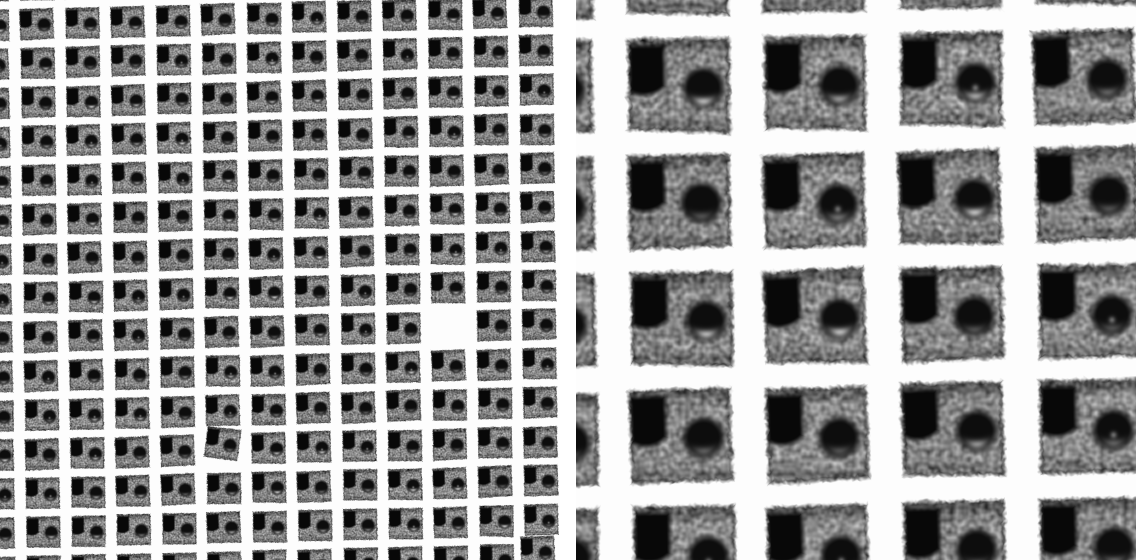
Left: the whole. Right: its middle third, enlarged.
Give the GLSL for this pattern, as a Shadertoy shader.

```glsl
// A slightly skewed lattice of ragged grey chips on white, each with a black
// corner blob and a dark round pit holding a bright crescent. Chips are distance
// fields, jittered per cell; one is missing, two have slipped. Grain is gradient noise.

#define STEP_X vec2(0.0809, -0.0020)  // lattice step across, y pointing down
#define STEP_Y vec2(0.0008, 0.0698)   // lattice step down
#define FIRST vec2(0.0664, 0.0430)    // centre of cell (0, 0)
#define HALF_SIZE vec2(0.372, 0.342)  // chip half size, in steps across
#define GAP_CELL vec2(9.0, 8.0)
#define SLIP_CELL vec2(4.0, 11.0)
#define CORNER_CELL vec2(11.0, 14.0)
#define PAPER 0.992
#define BODY 0.54
#define INK 0.03
#define GRAIN 0.36
#define BLUR 0.022

vec2 hash2(vec2 p) {
    p = vec2(dot(p, vec2(127.1, 311.7)), dot(p, vec2(269.5, 183.3)));
    return fract(sin(p) * 43758.545);
}

float gradientNoise(vec2 p) {
    vec2 i = floor(p), f = fract(p);
    vec2 w = f * f * f * (f * (f * 6.0 - 15.0) + 10.0);
    vec2 o = vec2(0.0, 1.0);
    float a = dot(hash2(i) * 2.0 - 1.0, f);
    float b = dot(hash2(i + o.yx) * 2.0 - 1.0, f - o.yx);
    float c = dot(hash2(i + o.xy) * 2.0 - 1.0, f - o.xy);
    float d = dot(hash2(i + o.yy) * 2.0 - 1.0, f - o.yy);
    return mix(mix(a, b, w.x), mix(c, d, w.x), w.y);
}

float isCell(vec2 id, vec2 target) {
    return 1.0 - step(0.5, distance(id, target));
}

// Ragged rectangle whose lower edge tilts from chip to chip
float chipDistance(vec2 q, vec2 id, vec2 rnd) {
    vec2 seed = id * 13.7;
    q += 0.022 * vec2(gradientNoise(q * 13.0 + seed), gradientNoise(q * 11.0 - seed));
    q += 0.018 * gradientNoise(q * 34.0 + seed);
    vec2 e = abs(q) - HALF_SIZE;
    e.y -= step(0.0, q.y) * (rnd.x - 0.4) * 0.07 * q.x;
    return max(e.x, e.y);
}

// Flat on the top and sides, round below
float blobDistance(vec2 q) {
    vec2 b = q - vec2(-0.255, -0.14);
    float box = max(max(b.x - 0.145, -b.x - 0.105), -b.y - 0.15);
    return max(box, length(b) - 0.205);
}

float chipShade(vec2 q, float edge, vec2 rnd, float grain) {
    // Body with darker bands along the top and bottom
    float shade = BODY + 0.05 * q.x + (rnd.y - 0.5) * 0.04;
    shade -= 0.19 * smoothstep(-0.20, -0.31, q.y);
    float line = (q.y - 0.285 - 0.03 * q.x) / 0.035;
    shade -= 0.11 * exp(-line * line);
    shade = mix(0.27, shade, smoothstep(0.0, -0.045, edge));
    shade += grain;

    // Corner blob
    shade = mix(shade, INK, smoothstep(0.035, -0.025, blobDistance(q)));

    // Pit, its crescent and an occasional spark
    vec2 h = q - vec2(0.17, 0.025) - (rnd - 0.5) * 0.02;
    float r = length(h);
    shade = mix(shade, INK + 0.02, smoothstep(0.19, 0.105, r));
    vec2 c = vec2(h.x / 0.075, (h.y - 0.098 + 3.0 * h.x * h.x) / 0.033);
    shade += mix(0.25, 0.68, rnd.x * rnd.x) * exp(-dot(c, c));
    vec2 s = (h - vec2(0.0, 0.035)) / 0.025;
    shade += 0.35 * step(0.75, rnd.y) * exp(-dot(s, s));
    return clamp(shade, 0.0, 1.0);
}

void mainImage(out vec4 fragColor, in vec2 fragCoord) {
    vec2 uv = fragCoord / iResolution.xy;
    uv.y = 1.0 - uv.y;
    mat2 lattice = mat2(STEP_X, STEP_Y);
    vec2 cell = floor(inverse(lattice) * (uv - FIRST) + 0.5);
    float soft = max(BLUR, 0.8 / (iResolution.y * STEP_X.x));

    float grain = GRAIN * gradientNoise(uv * 290.0)
                + 0.16 * gradientNoise(uv * 130.0 + 7.3);
    float shade = PAPER;

    // Slipped chips reach into the cells above them
    for (int k = -1; k <= 1; k++) {
        vec2 id = cell + vec2(0.0, float(k));
        if (isCell(id, GAP_CELL) > 0.5) continue;
        vec2 rnd = hash2(id + 31.0);
        vec2 jitter = hash2(id + 77.0) - 0.5;
        float slip = isCell(id, SLIP_CELL), corner = isCell(id, CORNER_CELL);

        vec2 q = (uv - FIRST - lattice * id) / STEP_X.x;
        q -= jitter * 0.025 + slip * vec2(-0.01, -0.14) + corner * vec2(-0.10, -0.17);
        float angle = -0.025 + jitter.x * 0.035 + slip * 0.16 - corner * 0.03;
        float c = cos(angle), s = sin(angle);
        q = mat2(c, -s, s, c) * q;

        float edge = chipDistance(q, id, rnd);
        float cover = smoothstep(soft, -soft, edge);
        shade = min(shade, mix(PAPER, chipShade(q, edge, rnd, grain), cover));
    }
    fragColor = vec4(vec3(shade), 1.0);
}
```
